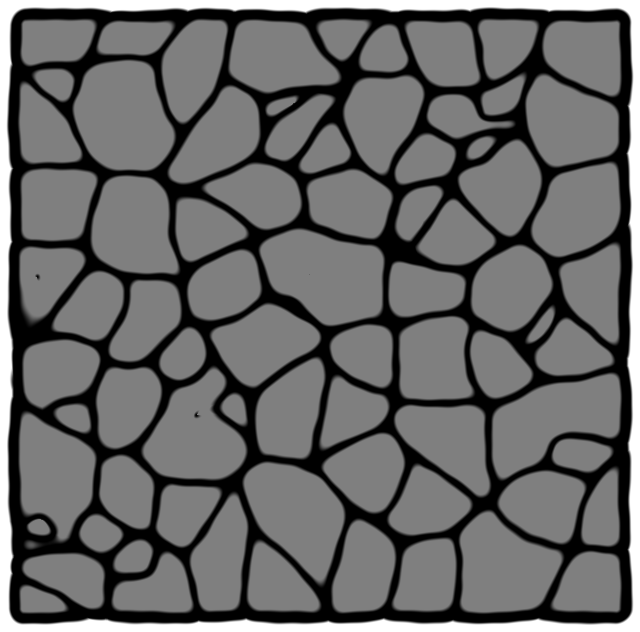
A WebGL 2 fragment shader for this texture:

```glsl
#version 300 es
precision highp float;

uniform vec2 u_resolution;
out vec4 fragColor;

const float GRID = 8.0;

struct Site {
    float dist;
    vec2 slope;
};

vec3 hash3(vec3 p) {
    p = fract(p * vec3(0.1031, 0.1030, 0.0973));
    p += dot(p, p.yxz + 33.33);
    return fract((p.xxy + p.yxx) * p.zyx);
}

float smoothMin(float a, float b, float k) {
    float h = max(k - abs(a - b), 0.0) / k;
    return min(a, b) - 0.25 * h * h * k;
}

// Layered sines that bend the joints slightly
vec2 wobble(vec2 p, float amount) {
    vec2 low = sin(p.yx * vec2(23.0, 27.0) + 2.0 * sin(p * 17.0));
    vec2 mid = sin(p.yx * vec2(61.0, 53.0) + p * 31.0 + 1.7);
    vec2 high = sin(p.yx * vec2(127.0, 139.0) - p * 71.0);
    return amount * (low + 0.45 * mid + 0.2 * high);
}

// Every cell holds one stone, some hold a second smaller one
bool cellUsed(vec2 id, float layer) {
    bool inside = all(greaterThanEqual(id, vec2(0.0))) && all(lessThan(id, vec2(GRID)));
    return inside && (layer < 0.5 || hash3(vec3(id + 5.0, 91.0)).x < 0.25);
}

// Weighted distance to a stone with its own stretch and direction
Site stoneSite(vec2 q, vec2 id, float layer) {
    vec3 place = hash3(vec3(id + 11.0, 7.0 + 19.0 * layer));
    vec3 form = hash3(vec3(id + 37.0, 43.0 + 23.0 * layer));
    vec2 d = q - id - 0.5 - 0.86 * (place.xy - 0.5);
    float angle = 3.14159 * form.x;
    vec2 axis = vec2(cos(angle), sin(angle));
    vec2 side = vec2(-axis.y, axis.x);
    float stretch = mix(1.0, 1.32, form.y);
    vec2 local = vec2(dot(d, axis) / stretch, dot(d, side) * stretch);
    float len = max(length(local), 0.0001);
    float weight = mix(-0.06, 0.36, form.z) - 0.12 * layer;
    vec2 slope = (axis * local.x / stretch + side * local.y * stretch) / len;
    return Site(len - weight, slope);
}

// Rounded distance to the nearest joint, in grid cells
float jointDistance(vec2 q, float rounding) {
    vec2 base = floor(q);
    Site own = Site(100.0, vec2(0.0));
    vec3 ownKey = vec3(-1.0);
    for (int n = 0; n < 50; n++) {
        float layer = float(n / 25);
        vec2 id = base + vec2(n % 5, (n % 25) / 5) - 2.0;
        if (!cellUsed(id, layer)) continue;
        Site s = stoneSite(q, id, layer);
        if (s.dist < own.dist) {
            own = s;
            ownKey = vec3(id, layer);
        }
    }
    float joint = 1.0;
    for (int n = 0; n < 50; n++) {
        float layer = float(n / 25);
        vec2 id = base + vec2(n % 5, (n % 25) / 5) - 2.0;
        if (!cellUsed(id, layer) || vec3(id, layer) == ownKey) continue;
        Site s = stoneSite(q, id, layer);
        float gap = (s.dist - own.dist) / max(length(s.slope - own.slope), 0.25);
        joint = smoothMin(joint, gap, rounding);
    }
    return joint;
}

// Signed distance to the outer frame, positive inside
float frameDistance(vec2 p, vec2 halfSize, float radius) {
    vec2 d = abs(p) - halfSize + radius;
    return radius - length(max(d, 0.0)) - min(max(d.x, d.y), 0.0);
}

void main() {
    float unit = min(u_resolution.x, u_resolution.y);
    vec2 p = (gl_FragCoord.xy - 0.5 * u_resolution) / unit;
    vec2 halfSize = 0.5 * u_resolution / unit - 0.0245;

    // Stone layout
    vec2 bent = p + wobble(p, 0.0022);
    vec2 q = (0.5 * bent / halfSize + 0.5) * GRID;
    float cellSize = 2.0 * halfSize.y / GRID;
    float joint = jointDistance(q, 0.16) * cellSize;
    joint += 0.0007 * sin(p.x * 43.0 + 3.0 * sin(p.y * 37.0));

    // Uneven frame, notched where joints reach it
    float frame = frameDistance(p + wobble(p + 0.3, 0.0017), halfSize, 0.014);
    frame -= 0.004 * exp(-max(joint, 0.0) / 0.009) - 0.001;

    // Soft black outlines around flat grey stones
    float inner = smoothMin(joint, frame - 0.0035, 0.018);
    float stone = smoothstep(0.0025, 0.0085, inner);
    float outside = smoothstep(0.006, 0.0115, -frame);
    fragColor = vec4(vec3(0.498 * stone + outside), 1.0);
}
```
